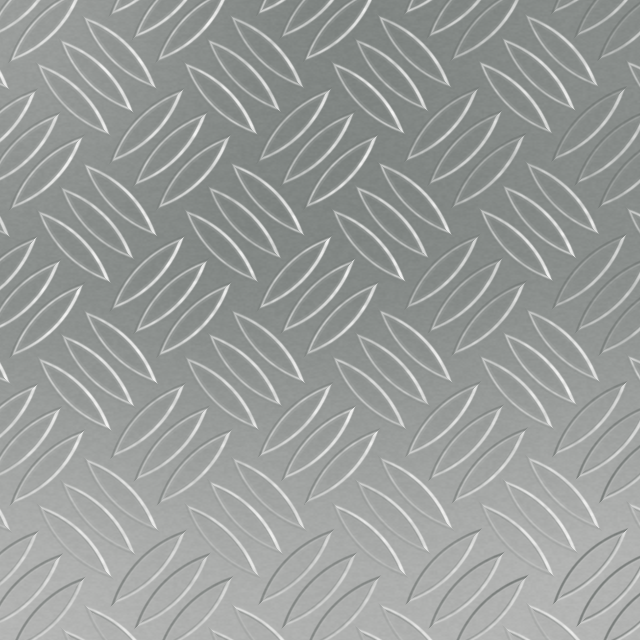
Give the GLSL for this texture, as a three.js fragment shader.

```glsl
// Brushed aluminium tread plate: groups of three raised lens-shaped bars,
// alternating between the two diagonals. Two interleaved square lattices hold
// the groups; each bar is a two-circle lens whose rim is lit from the right.
varying vec2 vUv;

const float PERIOD = 0.2302;                  // spacing of equal groups
const vec2 ORIGIN = vec2(0.2663, 0.7669);     // centre of one rising group
const float TILT = 0.004;                     // rotation of the whole plate
const float BAR_GAP = 0.0514;                 // spacing of bars in a group
const float HALF_LENGTH = 0.0735;
const float HALF_WIDTH = 0.0162;
const float THIN_RIM = 0.0014;                // half widths of the rim lines
const float THICK_RIM = 0.0024;
const float SOFT = 0.0015;                    // edge smoothing
const float GRAIN = 0.035;
const vec3 DARK_METAL = vec3(0.505, 0.525, 0.515);
const vec3 PALE_METAL = vec3(0.695, 0.70, 0.695);
const vec3 HIGHLIGHT = vec3(0.95, 0.95, 0.945);
const vec3 SHADOW = vec3(0.42, 0.44, 0.43);

float hash(vec2 p) {
  vec3 q = fract(vec3(p.xyx) * 0.1031);
  q += dot(q, q.yzx + 33.33);
  return fract((q.x + q.y) * q.z);
}

float noise(vec2 p) {
  vec2 i = floor(p), f = fract(p);
  f = f * f * (3.0 - 2.0 * f);
  return mix(mix(hash(i), hash(i + vec2(1.0, 0.0)), f.x),
             mix(hash(i + vec2(0.0, 1.0)), hash(i + vec2(1.0, 1.0)), f.x), f.y);
}

// Soft line of the given half width, centred on zero distance
float line(float dist, float halfWidth) {
  return 1.0 - smoothstep(halfWidth - SOFT, halfWidth + SOFT, abs(dist));
}

// Sheet reflection: darkest above the middle, paler below and in one corner
vec3 sheetColor(vec2 p) {
  float pale = 0.97 * (1.0 - smoothstep(-0.02, 0.68, p.y));
  pale += 0.45 * (1.0 - smoothstep(0.0, 0.55, distance(p, vec2(0.0, 1.0))));
  pale += 0.16 * smoothstep(0.55, 1.0, p.x);
  pale += 0.10 * (1.0 - smoothstep(0.0, 0.4, p.x));
  return mix(DARK_METAL, PALE_METAL, min(pale, 1.05));
}

// Draws the group nearest to p; slope is 1 for rising bars, -1 for falling
vec3 addGroup(vec3 color, vec2 p, vec2 plate, float slope) {
  vec2 cell = plate / PERIOD + 0.5;
  vec2 local = (fract(cell) - 0.5) * PERIOD;
  vec2 along = vec2(1.0, slope) * 0.70711;
  vec2 across = vec2(1.0, -slope) * 0.70711;
  vec2 q = vec2(dot(local, along), dot(local, across));
  float bar = clamp(floor(q.y / BAR_GAP + 0.5), -1.0, 1.0);
  q.y -= bar * BAR_GAP;

  // Lens as the overlap of two circles, with its outward normal
  float radius = (HALF_LENGTH * HALF_LENGTH + HALF_WIDTH * HALF_WIDTH)
               / (2.0 * HALF_WIDTH);
  float side = q.y < 0.0 ? -1.0 : 1.0;
  vec2 fromArc = q + vec2(0.0, side * (radius - HALF_WIDTH));
  float dist = length(fromArc) - radius;
  vec2 normal = normalize(fromArc);
  float facing = dot(normal, vec2(along.x, across.x));
  float lit = smoothstep(0.15, 0.95, facing);

  // Reflections change towards the bottom and the right of the sheet
  float low = 1.0 - smoothstep(0.05, 0.42, p.y);
  float right = smoothstep(0.5, 1.0, p.x);
  float rising = 0.5 + 0.5 * slope;
  float leftSide = 0.5 - 0.5 * side;
  float fade = mix(low * mix(0.35, 0.85, leftSide),
                   low * 0.75 * leftSide, 1.0 - rising);
  fade = max(fade, rising * right * mix(0.25, 0.7, leftSide));
  float shade = mix(0.16, 0.45, leftSide * rising);
  shade += rising * 0.4 * max(low * 0.5, right * (0.4 + low));
  shade += (1.0 - rising) * (1.0 - leftSide) * low * 0.3;

  // Uneven wear for each bar and along its rim
  float seed = hash(floor(cell) * 3.0 + vec2(bar + 41.0, slope * 7.0 + 60.0));
  float wear = mix(0.82, 1.0, seed) * mix(0.72, 1.1, noise(p * 110.0 + seed * 9.0));
  float glow = mix(0.62, 1.0, lit) * (1.0 - fade) * wear;
  float rimWidth = mix(THIN_RIM, THICK_RIM, lit);

  // Pressed face, shaded flank, then the bright rim
  color *= 1.0 - 0.012 * (1.0 - smoothstep(-SOFT, SOFT, dist));
  float flank = line(dist - 0.0026 * mix(-1.0, 1.0, leftSide), 0.0019);
  color = mix(color, SHADOW, flank * min(shade, 0.8));
  color = mix(color, HIGHLIGHT, 0.16 * glow * line(dist + 0.001, 0.0042));
  return mix(color, HIGHLIGHT, min(glow, 1.0) * line(dist, rimWidth));
}

void main() {
  vec2 p = vUv;
  vec2 offset = p - ORIGIN;
  vec2 plate = vec2(offset.x + TILT * offset.y, offset.y - TILT * offset.x);

  vec3 color = sheetColor(p);
  color = addGroup(color, p, plate, 1.0);
  color = addGroup(color, p, plate + 0.5 * PERIOD, -1.0);

  // Fine horizontal grain of the rolled metal
  float grain = 0.6 * noise(p * vec2(150.0, 290.0))
              + 0.4 * noise(p * vec2(330.0, 420.0) + 17.0) - 0.5;
  color += GRAIN * grain;
  gl_FragColor = vec4(clamp(color, 0.0, 1.0), 1.0);
}
```
